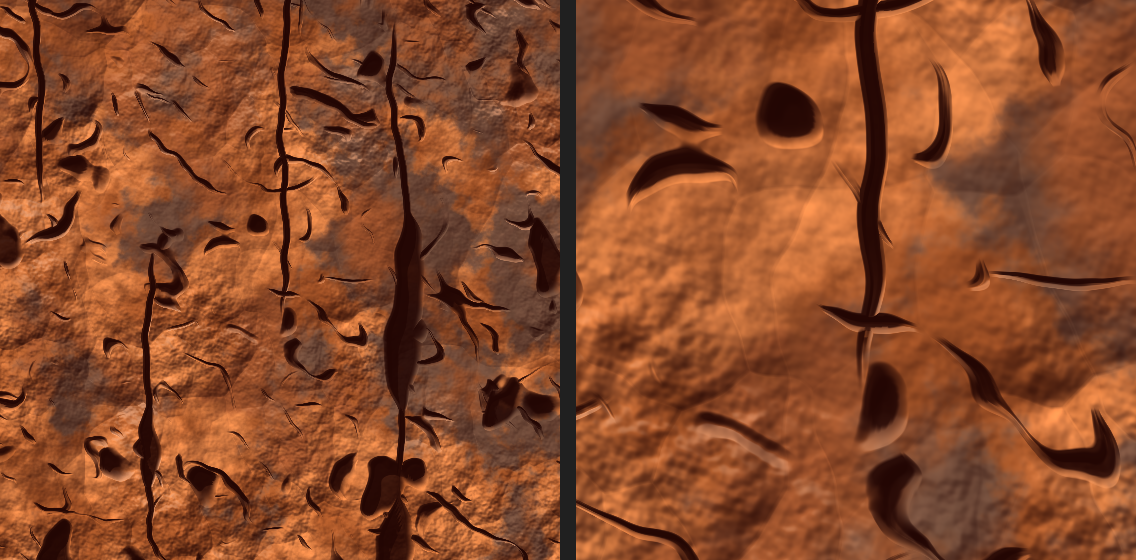
Left, the full canvas; right, a detail of the centre.
Reproduce this texture procedurally as a WebGL 2 fragment shader.

```glsl
#version 300 es
precision highp float;
uniform vec2 u_resolution;
out vec4 fragColor;

vec2 hash2(vec2 p) {
  return fract(sin(vec2(dot(p, vec2(127.1, 311.7)), dot(p, vec2(269.5, 183.3)))) * 43758.5);
}

float gradientAt(vec2 cell, vec2 offset) {
  return dot(hash2(cell) * 2.0 - 1.0, offset);
}

float noise(vec2 p) {
  vec2 i = floor(p), f = fract(p), e = vec2(1.0, 0.0);
  vec2 u = f * f * f * (f * (f * 6.0 - 15.0) + 10.0);
  return mix(mix(gradientAt(i, f), gradientAt(i + e, f - e), u.x),
             mix(gradientAt(i + e.yx, f - e.yx), gradientAt(i + 1.0, f - 1.0), u.x), u.y);
}

float fbm(vec2 p) {
  float sum = 0.0, gain = 1.0;
  for (int i = 0; i < 4; i++) {
    sum += gain * noise(p);
    p = mat2(1.64, 1.23, -1.23, 1.64) * p + 4.7;
    gain *= 0.5;
  }
  return sum;
}

// Upper envelope of tilted boulders, creased where they meet
float facets(vec2 p) {
  vec2 cell = floor(p);
  float top = -9.0;
  for (int y = -1; y <= 1; y++)
    for (int x = -1; x <= 1; x++) {
      vec2 id = cell + vec2(x, y);
      vec2 d = p - id - 0.15 - 0.7 * hash2(id);
      vec2 tilt = hash2(id + 31.0) - 0.5;
      top = max(top, 0.4 * hash2(id + 57.0).x + dot(tilt, d) - dot(d, d));
    }
  return top;
}

// Long upright fissures that widen into gashes
float seams(vec2 p) {
  float depth = 0.0;
  for (int k = 0; k < 4; k++) {
    float i = float(k);
    float x = 0.07 + 0.215 * i + 0.05 * noise(vec2(p.y * 3.0, i * 7.0 + 0.5))
            + 0.012 * noise(vec2(p.y * 19.0, i * 5.0 + 0.3));
    float centre = mix(0.85, 0.3, mod(i, 2.0));
    float reach = smoothstep(0.0, 0.1, 0.22 + 0.05 * i * i - abs(p.y - centre));
    float width = 0.003 + 0.11 * max(0.0, noise(vec2(p.y * 4.0, i * 9.0 + 2.4)) - 0.06);
    width *= reach;
    depth = max(depth, reach * (1.0 - smoothstep(width * 0.6, width + 0.003, abs(p.x - x))));
  }
  return depth;
}

// Short broken cracks along the zero lines of a noise field
float cracks(vec2 p, float scale) {
  vec2 q = mat2(0.8, 0.6, -0.6, 0.8) * p * scale;
  float open = smoothstep(0.02, 0.3, noise(q * 1.3 + 17.0));
  float line = abs(noise(q * vec2(0.7, 1.2))) / scale;
  return open * (1.0 - smoothstep(0.001, 0.0015 + 0.004 * open, line));
}

vec2 warp(vec2 p) {
  return p + 0.035 * vec2(noise(p * 7.0), noise(p * 7.0 + 9.3)) + 0.008 * noise(p * 31.0);
}

float cavities(vec2 p) {
  vec2 q = warp(p);
  float pits = smoothstep(0.3, 0.42, noise(q * vec2(9.0, 7.0) + 3.6) + 0.25 * noise(q * 23.0));
  return max(max(seams(p), pits), max(cracks(q, 5.0), 0.7 * cracks(q + 0.4, 12.0)));
}

float height(vec2 p) {
  vec2 q = warp(p);
  float rough = 0.35 + 0.65 * smoothstep(-0.15, 0.25, noise(p * 4.0 + 6.2));
  return 0.05 * facets(q * vec2(4.5, 3.2)) + 0.022 * rough * facets(q * vec2(13.0, 11.0) + 3.0)
       + 0.014 * rough * fbm(p * 20.0) - 0.05 * cavities(p);
}

void main() {
  vec2 p = gl_FragCoord.xy / min(u_resolution.x, u_resolution.y);
  vec2 q = warp(p);
  vec2 sun = vec2(-0.42, 0.75);

  // Relief, sunlight and cast shadow
  float h = height(p);
  vec2 slope = vec2(height(p + vec2(0.002, 0.0)) - h, height(p + vec2(0.0, 0.002)) - h) / 0.002;
  slope /= 1.0 + 0.35 * length(slope);
  float light = (1.0 - dot(slope, sun)) / sqrt(1.0 + dot(slope, slope));
  float blocked = 0.0;
  for (int i = 1; i <= 6; i++) {
    float t = 0.006 * float(i);
    blocked = max(blocked, height(p + normalize(sun) * t) - h - 0.6 * t);
  }
  float shadow = smoothstep(0.001, 0.014, blocked);

  // Bare orange stone under brown and grey varnish
  float grain = fbm(p * 42.0);
  float patches = fbm(q * 5.0 + 2.0);
  vec3 stone = mix(vec3(0.60, 0.30, 0.14), vec3(0.80, 0.46, 0.25),
                   smoothstep(-0.4, 0.35, fbm(q * 8.0 + 5.0) + 0.3 * grain));
  vec3 varnish = mix(vec3(0.58, 0.30, 0.16), vec3(0.40, 0.26, 0.20),
                     smoothstep(-0.25, 0.3, fbm(q * 6.0 + 12.0) + 0.3 * grain + 0.3 * (p.x - 0.5)));
  float coat = patches + 0.25 * grain + 0.6 * (p.y - 0.46) + 0.35 * (p.x - 0.5);
  vec3 colour = mix(stone, varnish, smoothstep(-0.12, 0.14, coat));

  // Pale dusty ledges
  float ledge = smoothstep(0.1, 0.7, -slope.y) * smoothstep(-0.1, 0.3, noise(q * 6.0 + 21.0));
  colour = mix(colour, vec3(0.74, 0.50, 0.37), 0.75 * ledge);
  colour *= 1.0 + 0.16 * grain;

  light = clamp(light, 0.12, 1.28) * (1.0 - 0.78 * shadow) * (1.0 - 0.85 * cavities(p));
  fragColor = vec4(clamp(mix(vec3(0.13, 0.02, 0.01), colour, light), 0.0, 1.0), 1.0);
}
```
